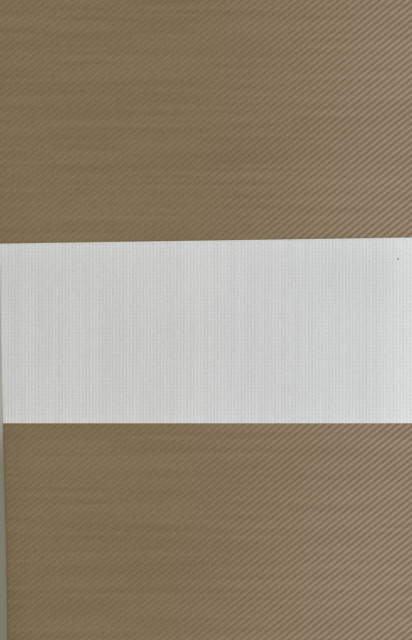
Reproduce this texture procedurally as a WebGL 2 fragment shader.

```glsl
#version 300 es
precision highp float;
// Tan twill fabric above and below a pale, finely ribbed sheer band.
uniform vec2 u_resolution;
out vec4 fragColor;

const float TAU = 6.28318;

float hash(vec2 p) {
  p = fract(p * vec2(0.1731, 0.2317));
  p += dot(p, p.yx + 31.27);
  return fract((p.x + p.y) * p.x * 17.3);
}

float noise(vec2 p) {
  vec2 cell = floor(p), f = fract(p);
  f = f * f * (3.0 - 2.0 * f);
  float low = mix(hash(cell), hash(cell + vec2(1, 0)), f.x);
  float high = mix(hash(cell + vec2(0, 1)), hash(cell + vec2(1, 1)), f.x);
  return mix(low, high, f.y);
}

// Signed periodic thread profile, -1 to 1.
float ribs(float position, float frequency) {
  return cos(TAU * position * frequency);
}

// Antialiased step across a signed distance.
float edge(float d, float softness) {
  return smoothstep(-softness, softness, d);
}

// Diagonal weave: ridges gain contrast toward the lit right side.
vec3 twill(vec2 uv, vec2 p, float grain) {
  vec3 shade = vec3(0.492, 0.430, 0.328);
  vec3 lit = vec3(0.555, 0.492, 0.405);
  float light = smoothstep(0.35, 1.05, uv.x + 0.12 * (0.5 - uv.y));
  float warp = 0.12 * noise(p * 9.0);
  float diagonal = dot(p, vec2(-0.62, 0.78));
  float ridge = cos(TAU * diagonal * 82.0 + warp * TAU);
  float weft = ribs(p.y, 105.0) * ribs(p.x, 95.0);
  float slub = noise(vec2(p.x * 5.0, p.y * 120.0)) - 0.5;
  float cloud = noise(p * vec2(3.0, 5.0)) - 0.5;
  vec3 color = mix(shade, lit, light);
  color += ridge * mix(0.012, 0.055, light) * vec3(1.0, 0.98, 0.95);
  color += weft * 0.008 + slub * 0.028 + cloud * 0.012 + grain * 0.025;
  color -= 0.025 * smoothstep(0.09, 0.0, uv.x) * (1.0 - uv.y);
  return color;
}

// Pale vertical ribs with faint crossing threads.
vec3 sheer(vec2 uv, vec2 p, float top, float bottom, float grain) {
  vec3 color = mix(vec3(0.775, 0.778, 0.765), vec3(0.805, 0.812, 0.812), uv.x);
  float thread = ribs(p.x + 0.001 * noise(p * vec2(20, 8)), 122.0);
  float cross = ribs(p.y, 112.0);
  float streak = noise(vec2(p.x * 90.0, p.y * 4.0)) - 0.5;
  float cloud = noise(p * vec2(6.0, 8.0)) - 0.5;
  color += thread * 0.018 + cross * 0.005 + streak * 0.018;
  color += cloud * 0.014 + grain * 0.022;
  // Brighter margins where the band meets the fabric and the right side.
  float margin = exp(-(top - uv.y) * 55.0) + exp(-(uv.y - bottom) * 45.0);
  color += 0.025 * margin + 0.035 * smoothstep(0.88, 1.0, uv.x);
  return color;
}

void main() {
  vec2 uv = gl_FragCoord.xy / u_resolution;
  vec2 p = gl_FragCoord.xy / u_resolution.x;
  float soft = 0.8 / u_resolution.y;
  float grain = hash(floor(p * 330.0)) - 0.5;

  // The upper fold slopes gently; the lower one is nearly level.
  float top = mix(0.6195, 0.6290, uv.x);
  float bottom = 0.3385;
  float inBand = edge(top - uv.y, soft) * edge(uv.y - bottom, soft);
  vec3 band = sheer(uv, p, top, bottom, grain);
  vec3 color = mix(twill(uv, p, grain), band, inBand);

  // Thin fold lines and the shadow cast under the upper fabric.
  float foldShade = exp(-abs(uv.y - top) * 420.0);
  float lowerShade = exp(-abs(uv.y - bottom) * 700.0);
  color -= 0.045 * foldShade + 0.02 * lowerShade;

  // Narrow wall strip left of the tapering fabric edge.
  float side = 0.018 * smoothstep(0.60, 0.0, uv.y);
  float gap = edge(side - uv.x, 0.0025) * edge(0.585 - uv.y, 0.01);
  vec3 wall = mix(vec3(0.50, 0.49, 0.42), vec3(0.66, 0.66, 0.62), edge(uv.y - 0.32, 0.05));
  color = mix(color, wall, gap);
  color -= 0.07 * exp(-abs(uv.x - side) * 420.0) * edge(0.585 - uv.y, 0.01);

  // Small dark fleck on the band.
  float fleck = length(p - vec2(0.966, 0.925));
  color -= 0.22 * edge(0.0025 - fleck, 0.0015);

  fragColor = vec4(clamp(color, 0.0, 1.0), 1.0);
}
```
